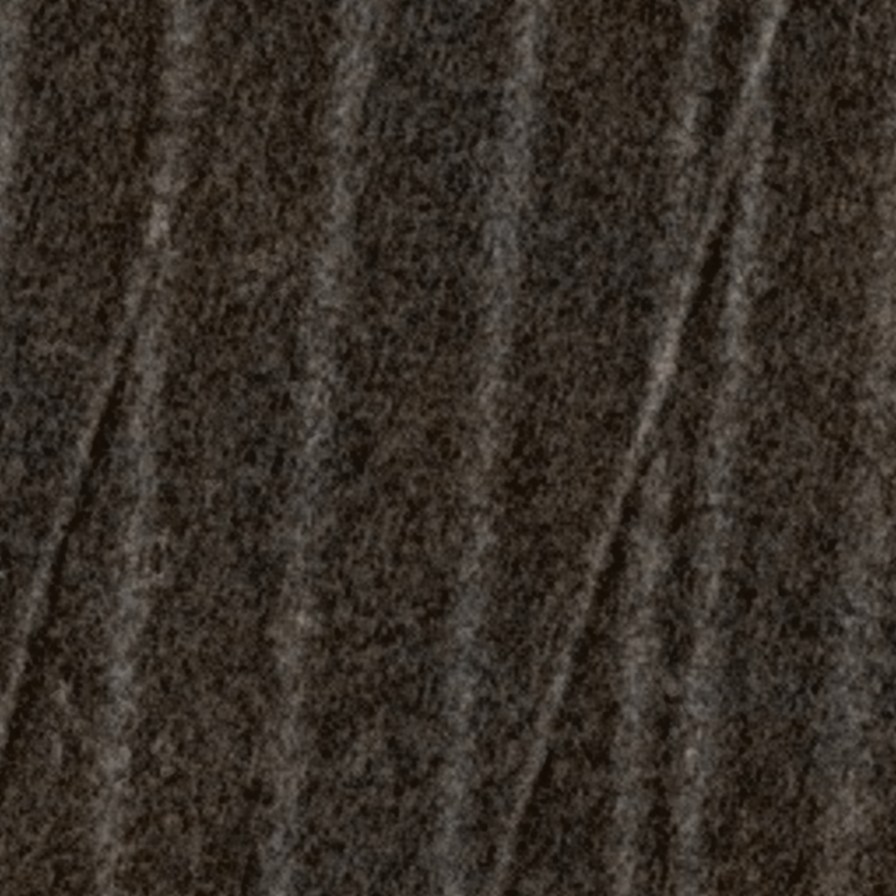
A Shadertoy shader for this texture:

```glsl
// Worn dark brown pile fabric with slanted grey ribs and two thin diagonal creases.
// Layered, stretched value noise gives the fibres; ribs and creases are soft
// distance profiles with ragged edges, finished with a few stray pale fibres.

float hash(vec2 p) {
    vec3 q = fract(p.xyx * vec3(0.1031, 0.1030, 0.0973));
    q += dot(q, q.yzx + 33.33);
    return fract((q.x + q.y) * q.z);
}

float noise(vec2 p) {
    vec2 cell = floor(p), f = fract(p);
    f = f * f * (3.0 - 2.0 * f);
    return mix(mix(hash(cell), hash(cell + vec2(1, 0)), f.x),
               mix(hash(cell + vec2(0, 1)), hash(cell + vec2(1, 1)), f.x), f.y);
}

// Noise centred on zero
float grain(vec2 p) { return noise(p + 50.0) - 0.5; }

float bump(float d, float width) { return exp(-d * d / (width * width)); }

float segmentDistance(vec2 p, vec2 a, vec2 b) {
    vec2 ab = b - a;
    return length(p - a - ab * clamp(dot(p - a, ab) / dot(ab, ab), 0.0, 1.0));
}

// Pale core with a narrow shadow along its right side
float crease(float d) {
    return 0.125 * bump(d, 0.0085) - 0.075 * bump(d - 0.018, 0.008);
}

void mainImage(out vec4 fragColor, in vec2 fragCoord) {
    vec2 p = fragCoord / iResolution.y;
    float t = p.y - 0.5;
    float bend = 0.092 * t + 0.03 * t * t;
    float ragged = 0.010 * grain(p * vec2(45, 75)) + 0.008 * grain(p * vec2(15, 22));

    // Ribs: evenly spaced, plus one extra beside the fifth
    float rib = 0.0, shade = 0.0, side = 1.0;
    for (int i = 0; i < 7; i++) {
        float k = float(i);
        float centre = i == 6 ? 0.808 : -0.035 + 0.192 * k + 0.05 * step(4.5, k);
        float d = p.x - centre - bend + ragged;
        float strength = 0.82 + 0.5 * grain(vec2(k * 7.3, p.y * 6.0));
        float width = i == 6 ? 0.016 : i == 5 ? 0.027 : 0.0195;
        rib = max(rib, strength * bump(d, width));
        shade += bump(d + 0.037, 0.015) + 0.7 * bump(d - 0.037, 0.015);
        if (abs(d) < 0.03) side = d;
    }

    // Woven ground: sheared fibres in two directions and faint thread columns
    vec2 q = vec2(p.x - 0.25 * p.y, p.y);
    vec2 r = vec2(p.x + 0.5 * p.y, p.y - 0.4 * p.x);
    float fibres = 0.15 * grain(q * vec2(155, 95))
                 + 0.12 * grain(r * vec2(170, 130))
                 + 0.10 * grain(p * 255.0)
                 + 0.05 * grain(q * vec2(60, 35));
    float columns = sin(q.x * 390.0 + 3.0 * grain(p * 14.0))
                  * (0.6 + grain(p * 9.0));
    float light = 0.160 + fibres + 0.012 * columns - 0.018 * shade;
    light += 0.025 * grain(p * vec2(7, 4));

    // Rib pile, brushed outwards from the middle
    float brushed = grain(vec2(p.x * 65.0, (p.y + 0.7 * abs(side)) * 125.0));
    light += rib * (0.142 + 0.08 * brushed);

    // Left crease fades into a rib; the right one runs the full height
    float wobble = 0.006 * grain(vec2(p.y * 9.0, 4.0)) + 0.3 * ragged;
    float leftCrease = p.x - 0.092 - 0.31 * t - 0.05 * t * t + wobble;
    float rightCrease = p.x - 0.709 - 0.325 * t + wobble;
    light += crease(leftCrease) * (1.0 - smoothstep(0.72, 0.83, p.y));
    light += crease(rightCrease);

    // Fuzzy clumps and short stray fibres
    float clump = smoothstep(0.76, 0.95, noise(p * vec2(17, 13) + 8.0));
    light += 0.11 * clump * smoothstep(0.45, 0.8, noise(r * 95.0));
    for (int i = 0; i < 14; i++) {
        float k = float(i);
        vec2 start = vec2(hash(vec2(k, 3.1)), hash(vec2(k, 8.7)));
        float angle = 6.283 * hash(vec2(k, 5.3));
        vec2 reach = 0.024 * vec2(cos(angle), sin(angle));
        float d = segmentDistance(p + 0.010 * grain(p * 60.0), start, start + reach);
        light += 0.10 * bump(d, 0.0025) * (0.6 + grain(p * 110.0));
    }

    // Warm brown ground with cooler patches and greyer ribs
    light = max(light, 0.055 + 0.15 * light);
    float warmth = 0.030 + 0.018 * grain(p * vec2(6, 4) + 20.0)
                 + 0.014 * grain(p * 48.0) - 0.006 * rib;
    vec3 colour = light + warmth * vec3(1.0, 0.0, -1.0);
    fragColor = vec4(clamp(colour, 0.0, 1.0), 1.0);
}
```
